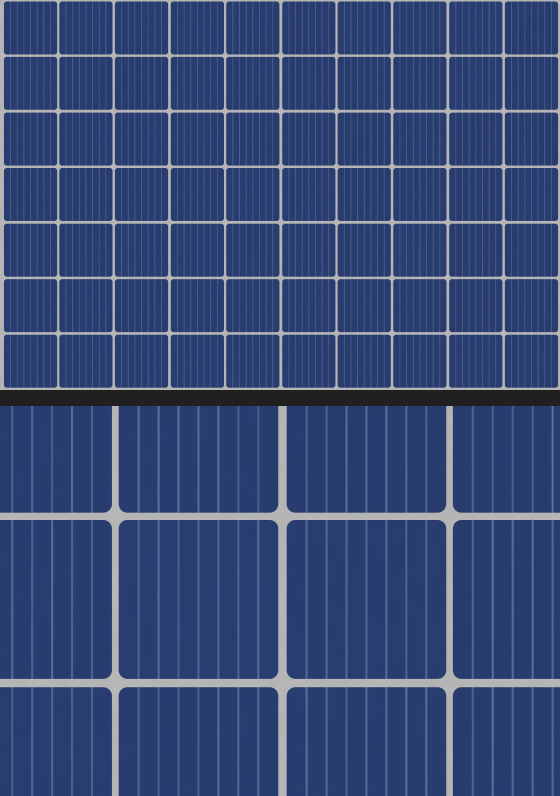
Top, the full canvas; bottom, a detail of the centre.
Reproduce this pattern procedurally as a Shadertoy shader.

```glsl
const vec2 GRID = vec2(10.0, 7.0);
const vec2 GRID_MIN = vec2(0.0066, 0.0027);   // lower left, in canvas heights
const vec2 PITCH = vec2(0.1427, 0.1424);
const vec2 CELL_HALF = vec2(0.0682, 0.0679);
const float CORNER_RADIUS = 0.0075;
const float STRIPS = 8.0;
const float LINE_HALF = 0.0009;

const vec3 BACKING = vec3(0.71, 0.71, 0.71);
const vec3 SILICON = vec3(0.157, 0.236, 0.436);
const vec3 SILVER = vec3(0.36, 0.43, 0.60);

float hash(vec2 p) {
    return fract(sin(dot(p, vec2(127.1, 311.7))) * 43758.5453);
}

float valueNoise(vec2 p) {
    vec2 i = floor(p);
    vec2 f = fract(p);
    f = f * f * (3.0 - 2.0 * f);
    float low = mix(hash(i), hash(i + vec2(1.0, 0.0)), f.x);
    float high = mix(hash(i + vec2(0.0, 1.0)), hash(i + 1.0), f.x);
    return mix(low, high, f.y);
}

float roundedBox(vec2 p, vec2 halfSize, float radius) {
    vec2 q = abs(p) - halfSize + radius;
    return length(max(q, 0.0)) + min(max(q.x, q.y), 0.0) - radius;
}

float fill(float dist, float pixel) {
    return clamp(0.5 - dist / pixel, 0.0, 1.0);
}

// Box-filtered coverage, also valid for lines thinner than a pixel
float stroke(float dist, float halfWidth, float pixel) {
    return fill(dist - halfWidth, pixel) - fill(dist + halfWidth, pixel);
}

// Fine conductors between equal strips, none on the cell edges
float conductors(vec2 p, vec2 id, float pixel) {
    float spacing = 2.0 * CELL_HALF.x / STRIPS;
    float index = clamp(round(p.x / spacing), 1.0 - 0.5 * STRIPS, 0.5 * STRIPS - 1.0);
    float strength = mix(0.65, 1.0, hash(id * 9.0 + index));
    return strength * stroke(p.x - index * spacing, LINE_HALF, pixel);
}

vec3 cellColor(vec2 p, vec2 id, float pixel) {
    float tone = 1.0 + 0.025 * (hash(id + 3.7) - 0.5);
    tone += 0.025 * (valueNoise((p + id * PITCH) * vec2(180.0, 60.0)) - 0.5);
    return mix(SILICON * tone, SILVER, conductors(p, id, pixel));
}

void mainImage(out vec4 fragColor, in vec2 fragCoord) {
    float pixel = 1.0 / iResolution.y;
    vec2 uv = fragCoord * pixel;

    // Cell index, clamped so the outer border stays plain
    vec2 id = clamp(floor((uv - GRID_MIN) / PITCH), vec2(0.0), GRID - 1.0);
    vec2 p = uv - GRID_MIN - (id + 0.5) * PITCH;

    // Slight placement error per column and row
    vec2 shift = vec2(hash(vec2(id.x, 5.0)), hash(vec2(8.0, id.y))) - 0.5;
    p -= 0.001 * shift;

    float cell = fill(roundedBox(p, CELL_HALF, CORNER_RADIUS), pixel);
    vec3 backing = BACKING + 0.02 * (valueNoise(uv * 90.0) - 0.5);
    vec3 color = mix(backing, cellColor(p, id, pixel), cell);
    fragColor = vec4(color, 1.0);
}
```
